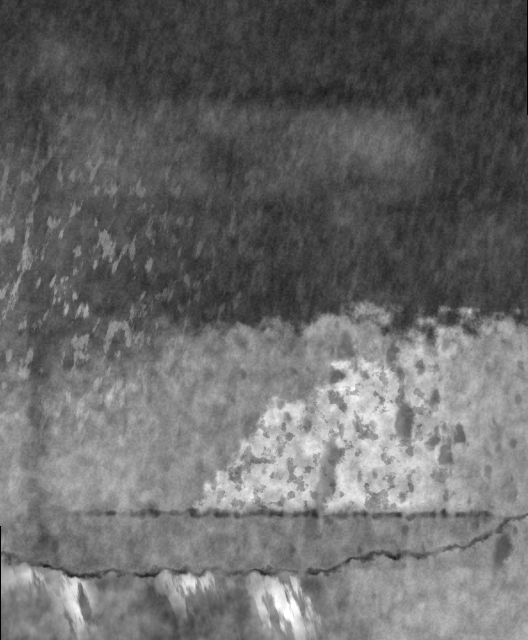
This texture is drawn by a Shadertoy shader. Its source:

```glsl
// A weathered concrete wall in grey: a dark damp upper half, a pale lower half
// with a bright worn patch, dark blots, a ledge line, a crack and lime drips.
// Broad tones come from soft masks; value noise supplies mottling and fibres.

float hash(vec2 p) {
    vec3 h = fract(vec3(p.xyx) * 0.1031);
    h += dot(h, h.yzx + 33.33);
    return fract((h.x + h.y) * h.z);
}

float noise(vec2 p) {
    vec2 i = floor(p), f = fract(p);
    f = f * f * (3.0 - 2.0 * f);
    return mix(mix(hash(i), hash(i + vec2(1, 0)), f.x),
               mix(hash(i + vec2(0, 1)), hash(i + vec2(1, 1)), f.x), f.y);
}

float fbm(vec2 p) {
    float sum = 0.0, amp = 0.5;
    for (int i = 0; i < 5; i++) {
        sum += amp * noise(p);
        p = mat2(1.6, 1.2, -1.2, 1.6) * p + 7.3;
        amp *= 0.5;
    }
    return sum;
}

// Soft ellipse: centre in xy, radii in zw
float glow(vec2 p, vec4 e) {
    vec2 d = (p - e.xy) / e.zw;
    return exp(-dot(d, d));
}

float under(float x, float edge, float soft) {
    return 1.0 - smoothstep(edge - soft, edge + soft, x);
}

float band(float x, float lo, float hi, float soft) {
    return under(x, hi, soft) * under(-x, -lo, soft);
}

float segment(vec2 p, vec2 a, vec2 b) {
    vec2 ab = b - a;
    return length(p - a - ab * clamp(dot(p - a, ab) / dot(ab, ab), 0.0, 1.0));
}

// Dark damp plaster with paler clouds
float upperWall(vec2 p, float cloud) {
    return 0.215 + 0.11 * cloud + 0.03 * under(p.y, 0.64, 0.05)
        + 0.085 * band(p.x, 0.13, 0.8, 0.06) * band(p.y, 0.69, 0.835, 0.02)
        + 0.1 * glow(p, vec4(0.72, 0.78, 0.1, 0.045))
        + 0.07 * glow(p, vec4(0.68, 0.66, 0.06, 0.04))
        + 0.1 * glow(p, vec4(0.1, 0.91, 0.05, 0.035))
        + 0.06 * glow(p, vec4(0.87, 0.97, 0.07, 0.04))
        + 0.13 * glow(p, vec4(0, 0.64, 0.26, 0.2))
        + 0.05 * glow(p, vec4(0.9, 0.63, 0.12, 0.05))
        - 0.1 * glow(p, vec4(0.435, 0.74, 0.05, 0.035))
        - 0.09 * glow(p, vec4(0.68, 0.717, 0.06, 0.022))
        - 0.05 * glow(p, vec4(0.6, 0.85, 0.2, 0.018));
}

// Pale plaster with a speckled worn patch, diagonal at its left
float lowerWall(vec2 p, float cloud, float mottle, float speck) {
    float diagonal = p.x - 0.372 - 0.95 * (p.y - 0.212) + 0.05 * cloud + 0.06 * mottle;
    float top = 0.34 + 0.41 * (p.x - 0.49) + 0.06 * cloud + 0.1 * mottle;
    float worn = smoothstep(-0.012, 0.02, diagonal) * under(p.y, top, 0.03)
        * smoothstep(0.195, 0.215, p.y) * under(p.x, 0.84, 0.12);
    return 0.53 + 0.18 * cloud + 0.06 * smoothstep(0.5, 0.9, p.x)
        + 0.08 * glow(p, vec4(0.18, 0.33, 0.12, 0.12))
        - 0.05 * glow(p, vec4(0.4, 0.44, 0.16, 0.07))
        + worn * (0.21 + 0.2 * mottle - 0.22 * speck);
}

float blots(vec2 p, vec2 warp) {
    vec4 large[10] = vec4[10](
        vec4(0.634, 0.413, 0.013, 0.012), vec4(0.477, 0.332, 0.015, 0.023),
        vec4(0.765, 0.345, 0.014, 0.032), vec4(0.823, 0.31, 0.012, 0.018),
        vec4(0.869, 0.322, 0.011, 0.017), vec4(0.847, 0.29, 0.01, 0.017),
        vec4(0.826, 0.381, 0.011, 0.018), vec4(0.742, 0.446, 0.013, 0.018),
        vec4(0.657, 0.455, 0.018, 0.025), vec4(0.951, 0.135, 0.017, 0.03));
    float streak = segment(p + warp, vec2(0.633, 0.297), vec2(0.589, 0.167));
    float mask = 0.8 * under(streak, 0.013, 0.008);
    for (int i = 0; i < 10; i++) {
        vec2 d = (p + warp - large[i].xy) / large[i].zw;
        d.x -= 0.3 * d.y;
        mask = max(mask, under(length(d), 0.92, 0.4));
    }
    // Lesser blots on a jittered grid
    vec2 grid = p * vec2(23, 25), id = floor(grid);
    vec2 jitter = vec2(hash(id), hash(id + 31.0)) * 0.5 + 0.25;
    float size = 0.22 * hash(id + 57.0);
    float dist = length((fract(grid) - jitter + warp * 14.0) * vec2(1.3, 0.8));
    return max(mask, 0.7 * under(dist, size, 0.1) * step(0.42, hash(id + 83.0)));
}

void mainImage(out vec4 fragColor, in vec2 fragCoord) {
    vec2 p = fragCoord / iResolution.xy, q = p * vec2(0.824, 1);
    float cloud = fbm(q * 9.0) - 0.48, mottle = fbm(q * 58.0 + 11.0) - 0.48;
    vec2 slant = vec2(q.x - 0.2 * q.y, q.y * 0.45);
    float fibre = fbm(slant * 125.0) - 0.48;
    float speck = smoothstep(0.52, 0.68, fbm(q * 75.0));
    vec2 warp = 0.03 * vec2(mottle, fbm(q * 60.0 + 40.0) - 0.48);

    // Damp boundary: crisper at the right, gradual at the left
    float right = smoothstep(0.18, 0.48, p.x);
    float edge = mix(0.445, 0.495, right) + 0.07 * cloud + 0.07 * mottle;
    float lower = under(p.y, edge, mix(0.13, 0.021, right));
    float tone = mix(upperWall(p, cloud), lowerWall(p, cloud, mottle, speck), lower);
    tone += mottle * mix(0.11, 0.25, lower) + fibre * 0.14 + 0.06 * (noise(q * 360.0) - 0.5);

    // Pale flecks and a dark vertical seam
    float fleck = smoothstep(0.52, 0.74, fbm(slant * 95.0 + 5.0));
    tone += 0.23 * fleck * (0.2 * band(p.y, 0.48, 0.9, 0.04) + glow(p, vec4(0.12, 0.52, 0.26, 0.2)));
    tone -= (0.05 + 0.09 * lower) * glow(p, vec4(0.073, p.y, 0.025, 1)) * band(p.y, 0.13, 0.86, 0.02);

    // Blots and a pale scratch
    float stainMask = blots(p, warp) * lower * smoothstep(0.08, 0.13, p.y);
    tone = mix(tone, 0.36 + 0.2 * mottle, stainMask * mix(0.35, 0.75, smoothstep(0.3, 0.6, p.x)));
    tone += 0.1 * under(segment(p, vec2(0.61, 0.39), vec2(0.67, 0.393)), 0.002, 0.002);

    // Ragged ledge line, soot above it, duller strip below it
    float ledge = abs(p.y - 0.197 + 0.006 * (p.x - 0.5) + 0.015 * mottle);
    float teeth = noise(vec2(q.x * 130.0, 3));
    tone -= 0.06 * band(p.y, 0.11, 0.195, 0.006)
        + 0.2 * (0.4 + teeth) * under(ledge, 0.003 + 0.003 * teeth, 0.004) * band(p.x, 0.15, 0.93, 0.08)
        + 0.16 * smoothstep(0.55, 0.8, noise(q * vec2(30, 14))) * band(p.y, 0.198, 0.215, 0.008)
        * band(p.x, 0.14, 0.5, 0.04);

    // Crack rising toward the right; stained base with lime drips under it
    float depth = 0.104 + 0.023 * under(p.x, 0.1, 0.1) + 0.028 * smoothstep(0.6, 0.7, p.x)
        + 0.063 * smoothstep(0.82, 1.02, p.x) + 0.025 * mottle + 0.015 * cloud - p.y;
    float base = smoothstep(0.0, 0.012, depth) * under(p.x + 0.2 * cloud, 0.615, 0.06);
    tone = mix(tone, 0.17 + 0.5 * fbm(q * vec2(22, 9) + 3.0) + 0.3 * mottle + 0.1 * fibre, base);
    float drip = fbm(vec2(q.x * 62.0 + q.y * 16.0, q.y * 20.0));
    float lime = glow(p, vec4(0.15, 0.06, 0.028, 0.055)) + 0.7 * glow(p, vec4(0.06, 0.1, 0.06, 0.02))
        + 0.9 * glow(p, vec4(0.55, 0.055, 0.07, 0.06)) + 0.7 * glow(p, vec4(0.36, 0.08, 0.06, 0.04));
    tone += base * lime * (0.06 + 0.5 * smoothstep(0.44, 0.62, drip));
    tone -= 0.3 * under(abs(depth), 0.004, 0.004) * (0.2 + noise(q * vec2(70, 40)));

    // Thin black margins
    tone *= 1.0 - step(p.x, 0.0025) * step(p.y, 0.178) - step(0.9975, p.x) * step(0.82, p.y);
    fragColor = vec4(vec3(clamp(tone, 0.0, 1.0)), 1);
}
```
